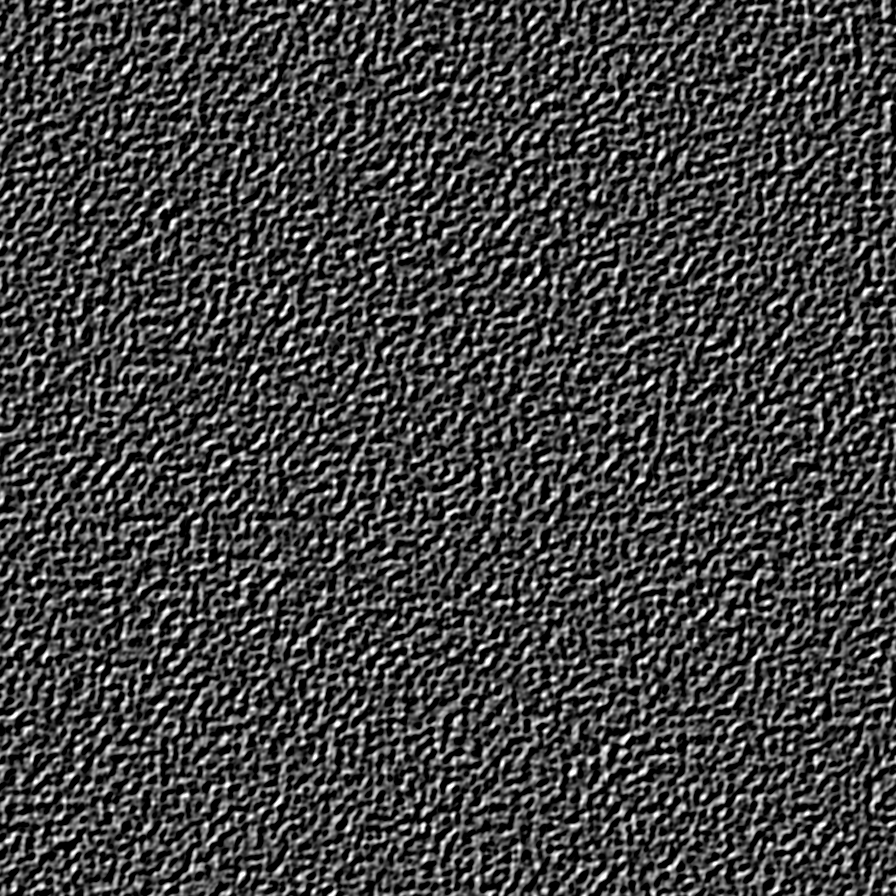
A WebGL 2 fragment shader for this texture:

```glsl
#version 300 es
precision highp float;

uniform vec2 u_resolution;
out vec4 fragColor;

const float TAU = 6.2831853;

float hash(vec2 cell) {
    return fract(sin(dot(cell, vec2(127.1, 311.7))) * 43758.5453);
}

mat2 rotation(float angle) {
    float c = cos(angle);
    float s = sin(angle);
    return mat2(c, s, -s, c);
}

// Slope of a lattice corner, seen from an offset to that corner
float cornerSlope(vec2 cell, vec2 offset) {
    float angle = TAU * hash(cell);
    return dot(vec2(cos(angle), sin(angle)), offset);
}

float gradientNoise(vec2 p) {
    vec2 cell = floor(p);
    vec2 f = fract(p);
    vec2 blend = f * f * f * (f * (f * 6.0 - 15.0) + 10.0);
    vec2 right = vec2(1.0, 0.0);
    vec2 up = vec2(0.0, 1.0);
    float low = mix(cornerSlope(cell, f),
                    cornerSlope(cell + right, f - right), blend.x);
    float high = mix(cornerSlope(cell + up, f - up),
                     cornerSlope(cell + 1.0, f - 1.0), blend.x);
    return mix(low, high, blend.y);
}

// Two close frequencies on turned lattices keep the grain size even
float grainHeight(vec2 p, float frequencyRatio, float gain) {
    float height = 0.0;
    float amplitude = 1.0;
    mat2 turn = rotation(0.65);
    for (int layer = 0; layer < 2; layer++) {
        height += amplitude * gradientNoise(p);
        p = turn * p * frequencyRatio + vec2(37.3, 91.7);
        amplitude *= gain;
    }
    return height;
}

// Slope of the height field along the light direction
float relief(vec2 p, vec2 lightDir, float span) {
    vec2 halfStep = 0.5 * span * lightDir;
    float ahead = grainHeight(p + halfStep, 1.35, 0.6);
    float behind = grainHeight(p - halfStep, 1.35, 0.6);
    return (ahead - behind) / span;
}

void main() {
    vec2 uv = gl_FragCoord.xy / min(u_resolution.x, u_resolution.y);
    float grainsAcross = 92.0;
    vec2 lightDir = normalize(vec2(1.0, -0.9));
    float slope = relief(uv * grainsAcross, lightDir, 0.25);

    // Dark base level; slopes facing away clip to black
    float shade = clamp(0.217 + 0.411 * slope, 0.0, 1.0);
    fragColor = vec4(vec3(shade), 1.0);
}
```
